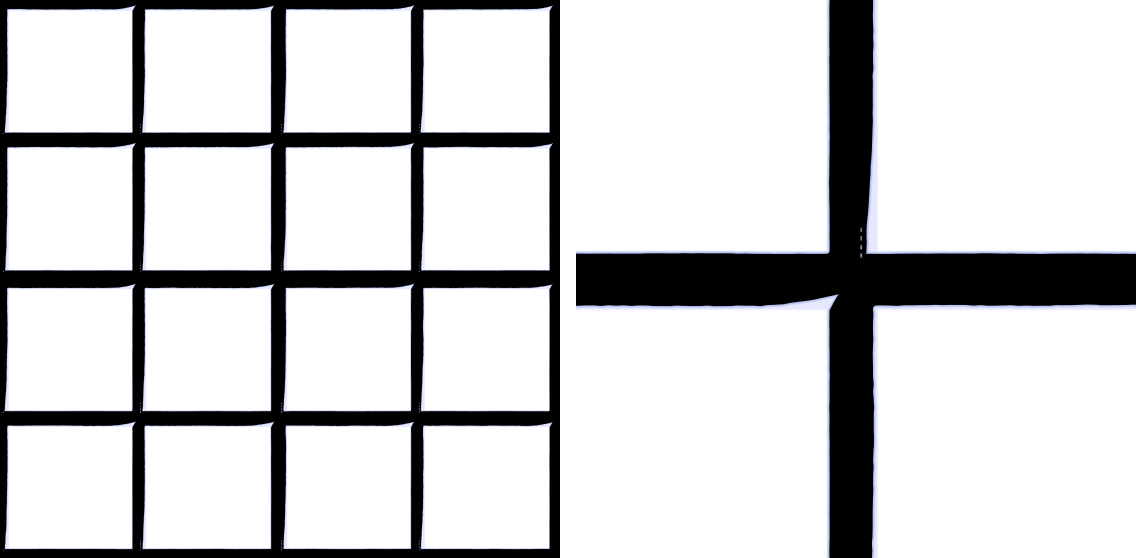
Left: the whole. Right: its middle third, enlarged.
A Shadertoy shader for this pattern:

```glsl
#define CELLS_ACROSS 4.021
#define LEFT_TOP vec2(0.052, 0.0665)
#define RIGHT_BOTTOM vec2(0.952, 0.953)
#define ODD_SHIFT vec2(0.013, 0.0105)
#define CORNER 0.008
#define LEFT_FLARE 0.017
#define TOP_FLARE 0.028
#define WOBBLE 0.0035
#define RIM_WIDTH 0.011
#define PALE vec3(0.90, 0.91, 1.00)
#define PERIWINKLE vec3(0.69, 0.74, 0.93)

float hash(vec2 p) {
    vec3 q = fract(p.xyx * 0.1031);
    q += dot(q, q.yzx + 33.33);
    return fract((q.x + q.y) * q.z);
}

// Smooth 1D noise in -0.5..0.5, one independent track per seed
float noise(float t, float seed) {
    float i = floor(t), f = fract(t);
    f = f * f * (3.0 - 2.0 * f);
    return mix(hash(vec2(i, seed)), hash(vec2(i + 1.0, seed)), f) - 0.5;
}

float wobble(float t, float seed) {
    return WOBBLE * (noise(t * 9.0, seed) + 0.5 * noise(t * 55.0, seed + 7.0));
}

// Intersection of two half planes with a rounded corner
float roundMax(float a, float b) {
    vec2 q = vec2(a, b) + CORNER;
    return length(max(q, 0.0)) + min(max(q.x, q.y), 0.0) - CORNER;
}

void mainImage(out vec4 fragColor, in vec2 fragCoord) {
    // Square cells counted from the top left
    float px = CELLS_ACROSS / iResolution.x;
    vec2 grid = vec2(fragCoord.x, iResolution.y - fragCoord.y) * px;
    vec2 cell = floor(grid);
    vec2 p = fract(grid);
    vec2 odd = mod(cell, 2.0);
    float seed = cell.x * 17.0 + cell.y * 71.0 + 3.0;

    // Alternate rows sit higher, alternate columns start further left
    p.y += odd.y * ODD_SHIFT.y;
    float leftLine = LEFT_TOP.x - odd.x * ODD_SHIFT.x;
    float rightLine = RIGHT_BOTTOM.x - odd.x * 0.005;

    // Left edge leans out downward, top edge curls up to the right
    float lean = clamp((p.y - 0.5) / 0.45, 0.0, 1.0);
    float curlStart = 0.74 + 0.06 * hash(cell + 5.0);
    float curl = clamp((p.x - curlStart) / (0.975 - curlStart), 0.0, 1.0);
    float left = leftLine - LEFT_FLARE * pow(lean, 1.5) + wobble(p.y, seed);
    float top = LEFT_TOP.y - TOP_FLARE * curl * curl + wobble(p.x, seed + 1.0);
    float right = rightLine + 0.55 * max(0.078 - p.y, 0.0)
                + 0.4 * wobble(p.y, seed + 2.0);
    float bottom = RIGHT_BOTTOM.y + 0.4 * wobble(p.x, seed + 3.0);
    float tile = max(roundMax(p.x - right, p.y - bottom),
                     roundMax(left - p.x, top - p.y));

    // White core, leaving a pale rim that fills the flares
    vec2 inner = max(vec2(leftLine, LEFT_TOP.y) + RIM_WIDTH - p,
                     p - vec2(rightLine, RIGHT_BOTTOM.y) + 0.6 * RIM_WIDTH);
    float core = smoothstep(0.004, -0.003, max(inner.x, inner.y));
    vec3 tint = mix(PALE, vec3(1.0), core);
    tint = mix(PERIWINKLE, tint, smoothstep(0.0, 0.008, -tile));
    vec3 color = tint * clamp(0.5 - tile / px, 0.0, 1.0);

    // Broken hairline beside the lower left corner
    float dashStart = mix(0.945, 0.885, min(cell.x, 1.0));
    float line = clamp(0.5 + (0.0022 - abs(p.x - leftLine + 0.029)) / px, 0.0, 1.0);
    float dash = smoothstep(0.15, 0.35, abs(fract(p.y * 48.0) - 0.5));
    float span = step(dashStart, p.y) * step(p.y, 0.968);
    float fade = 0.4 + 0.6 * hash(vec2(floor(p.y * 48.0), seed));
    color = max(color, PERIWINKLE * line * dash * span * fade);

    fragColor = vec4(color, 1.0);
}
```
